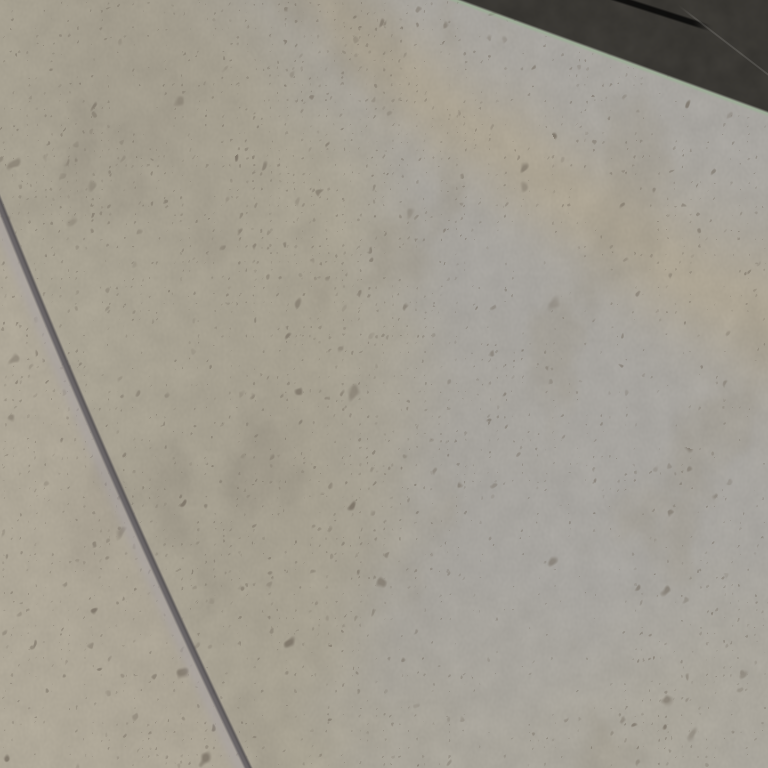
This texture is drawn by a three.js fragment shader. Its source:

```glsl
varying vec2 vUv;

const vec3 WARM = vec3(0.675, 0.652, 0.588);
const vec3 GREY = vec3(0.655, 0.645, 0.625);
const vec3 STAIN = vec3(0.600, 0.575, 0.520);
const vec3 OCHRE = vec3(0.690, 0.645, 0.550);
const vec3 SPECK = vec3(0.430, 0.395, 0.350);
const vec3 JOINT = vec3(0.390, 0.375, 0.385);
const vec3 JOINT_HALO = vec3(0.665, 0.640, 0.655);
const vec3 SHADOW = vec3(0.225, 0.217, 0.200);
const vec3 RIM = vec3(0.600, 0.690, 0.580);

const float JOINT_HALF_WIDTH = 0.0042;
const float JOINT_SAG = 0.055;
const float EDGE_SOFTNESS = 0.0022;
const float GRAIN_AMOUNT = 0.022;
const float MOTTLE_AMOUNT = 0.035;

vec2 hash2(vec2 p) {
  vec3 q = fract(vec3(p.xyx) * vec3(0.1031, 0.1030, 0.0973));
  q += dot(q, q.yzx + 33.33);
  return fract((q.xx + q.yz) * q.zy);
}

float gradientNoise(vec2 p) {
  vec2 cell = floor(p);
  vec2 f = fract(p);
  vec2 u = f * f * f * (f * (f * 6.0 - 15.0) + 10.0);
  vec4 d;
  d.x = dot(hash2(cell) * 2.0 - 1.0, f);
  d.y = dot(hash2(cell + vec2(1.0, 0.0)) * 2.0 - 1.0, f - vec2(1.0, 0.0));
  d.z = dot(hash2(cell + vec2(0.0, 1.0)) * 2.0 - 1.0, f - vec2(0.0, 1.0));
  d.w = dot(hash2(cell + 1.0) * 2.0 - 1.0, f - 1.0);
  return mix(mix(d.x, d.y, u.x), mix(d.z, d.w, u.x), u.y);
}

float fbm(vec2 p) {
  float sum = 0.0;
  float gain = 1.0;
  for (int i = 0; i < 4; i++) {
    sum += gain * gradientNoise(p);
    p = mat2(1.6, 1.2, -1.2, 1.6) * p + 7.3;
    gain *= 0.5;
  }
  return sum;
}

// One soft oval spot per occupied cell, kept inside its cell
float specks(vec2 p, float cells, float density) {
  vec2 q = p * cells;
  q += 0.22 * vec2(gradientNoise(q * 2.3), gradientNoise(q * 2.3 + 41.0));
  vec2 cell = floor(q);
  vec2 chance = hash2(cell + cells);
  vec2 center = 0.3 + 0.4 * hash2(cell + 3.0 * cells);
  vec2 d = fract(q) - center;
  d = mat2(0.87, 0.5, -0.5, 0.87) * d * vec2(1.25, 0.85);
  float radius = mix(0.09, 0.23, chance.y * chance.y);
  float spot = 1.0 - smoothstep(radius * 0.35, radius * 1.25, length(d));
  return spot * step(chance.x, density) * mix(0.35, 1.0, hash2(cell + 91.0).x);
}

// Broad warm and grey areas with a diagonal ochre streak
vec3 slabColour(vec2 p, float cloud, float side) {
  float leftLimit = 0.49 - 0.65 * max(p.y - 0.7, 0.0) + 0.10 * cloud;
  float warmth = 1.0 - smoothstep(-0.10, 0.11, p.x - leftLimit);
  warmth = max(warmth, 0.45 * smoothstep(0.35, 0.0, p.y) + 0.25 * cloud);
  vec3 colour = mix(GREY, WARM, clamp(warmth, 0.0, 1.0));

  float along = p.x - 0.42;
  float streakY = 1.01 - 0.98 * along + 0.43 * along * along;
  float halfWidth = 0.055 + 0.10 * max(along, 0.0);
  float streak = (p.y - streakY + 0.05 * cloud) / halfWidth;
  colour = mix(colour, OCHRE, 0.62 * exp(-streak * streak) * smoothstep(-0.12, 0.04, along));

  vec2 topLeft = (p - vec2(0.17, 0.95)) * vec2(4.5, 4.0);
  vec2 lowerLeft = (p - vec2(0.33, 0.36)) * vec2(4.5, 2.5);
  float stain = 0.50 * exp(-dot(topLeft, topLeft)) + 0.38 * exp(-dot(lowerLeft, lowerLeft));
  stain += 0.35 * smoothstep(0.05, 0.45, fbm(p * vec2(7.0, 4.5) + 19.0));
  colour = mix(colour, STAIN, clamp(stain, 0.0, 0.8));
  return mix(colour, colour + vec3(0.012, 0.008, 0.010), smoothstep(0.0, -0.03, side));
}

// Dark corner with a black crack and a thin pale scratch
vec3 cornerColour(vec2 p) {
  float crack = abs(p.y - 1.0 + 0.32 * (p.x - 0.81));
  float scratch = abs(p.y - 0.98 + 0.77 * (p.x - 0.90));
  vec3 colour = SHADOW * (1.0 + 0.15 * fbm(p * 24.0));
  float crackEnd = smoothstep(0.93, 0.90, p.x);
  colour *= 1.0 - 0.75 * crackEnd * smoothstep(0.006, 0.002, crack);
  return colour + 0.09 * smoothstep(0.0025, 0.0005, scratch) * smoothstep(0.88, 0.91, p.x);
}

void main() {
  vec2 p = vUv;
  float cloud = fbm(p * 3.2 + 5.0);

  // Signed distance across the slightly bowed joint, positive to its right
  float jointX = (0.733 - p.y) * 0.441 - JOINT_SAG * p.y * (0.733 - p.y);
  float side = (p.x - jointX) * 0.915;

  vec3 colour = slabColour(p, cloud, side);
  colour *= 1.0 + MOTTLE_AMOUNT * fbm(p * 28.0);
  colour *= 1.0 + GRAIN_AMOUNT * gradientNoise(p * vec2(230.0, 170.0));

  // Scattered specks at three sizes, thicker in cloudy patches
  float density = clamp(0.36 + 0.5 * cloud - 0.12 * smoothstep(0.4, 0.7, p.x), 0.1, 0.6);
  float dirt = 0.40 * specks(p, 95.0, density);
  dirt = max(dirt, 0.48 * specks(p + 0.37, 52.0, density * 0.65));
  dirt = max(dirt, 0.70 * specks(p + 0.71, 27.0, density * 0.22));
  colour = mix(colour, SPECK, dirt);

  // Joint line and its faint violet halo
  colour = mix(colour, JOINT_HALO, 0.5 * exp(-pow((side + 0.009) / 0.010, 2.0)));
  float joint = 1.0 - smoothstep(-EDGE_SOFTNESS, EDGE_SOFTNESS, abs(side) - JOINT_HALF_WIDTH);
  vec3 jointColour = JOINT * (1.0 - 0.22 * smoothstep(-0.001, 0.004, side));
  colour = mix(colour, jointColour, joint * 0.92);

  // Shadowed corner behind a thin green rim
  float corner = (p.y - 1.0 + 0.364 * (p.x - 0.599)) * 0.94;
  colour = mix(colour, RIM, 0.7 * smoothstep(0.005, 0.0, abs(corner + 0.002)));
  colour = mix(colour, cornerColour(p), smoothstep(-EDGE_SOFTNESS, EDGE_SOFTNESS, corner));
  gl_FragColor = vec4(colour, 1.0);
}
```
